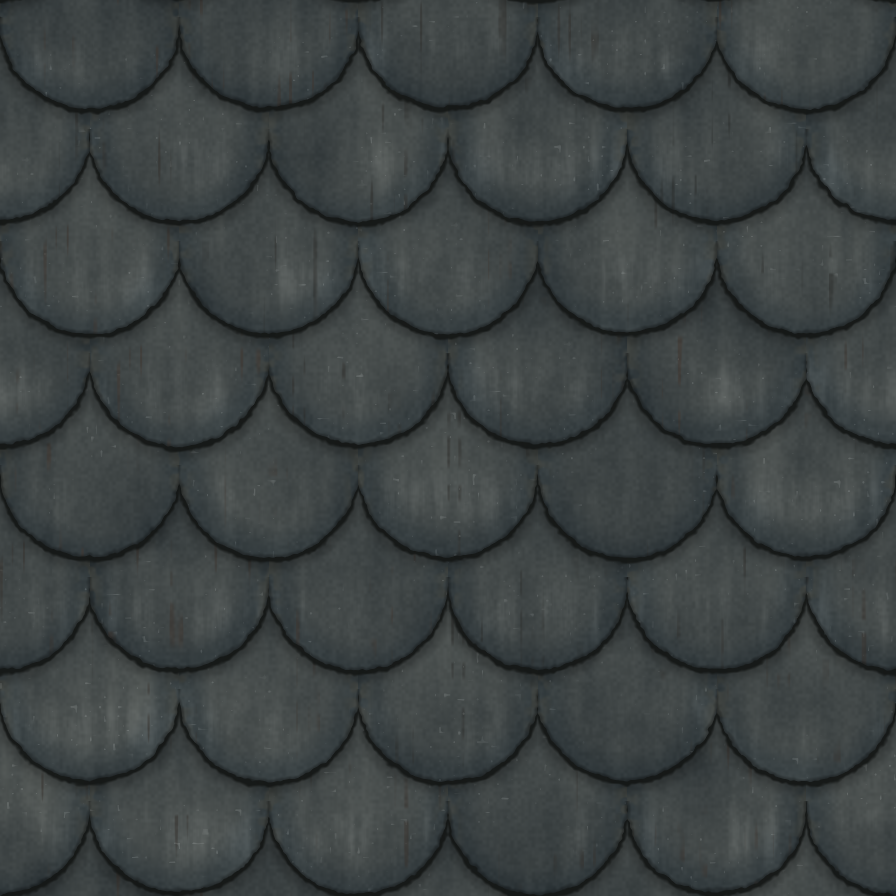
Give the GLSL for this texture, as a Shadertoy shader.

```glsl
const vec2 COUNT = vec2(5.0, 8.0);   // slates across, rows down
const float RADIUS = 0.1016;         // of the rounded slate end

float hash(vec2 p) {
    vec3 q = fract(p.xyx * 0.1031);
    q += dot(q, q.yzx + 33.33);
    return fract((q.x + q.y) * q.z);
}

// Value noise over the unit square, wrapping after a whole number of cells
float noise(vec2 uv, vec2 cells) {
    vec2 p = uv * cells, i = floor(p), f = fract(p);
    f = f * f * (3.0 - 2.0 * f);
    vec2 a = mod(i, cells), b = mod(i + 1.0, cells);
    return mix(mix(hash(a), hash(vec2(b.x, a.y)), f.x),
               mix(hash(vec2(a.x, b.y)), hash(b), f.x), f.y);
}

float fbm(vec2 uv, vec2 cells) {
    float sum = 0.0, weight = 0.5;
    for (int k = 0; k < 5; k++) {
        sum += weight * noise(uv, cells);
        cells *= 2.0;
        weight *= 0.5;
    }
    return sum;
}

// Distance to the scalloped lower edge, negative on the slate
float scallop(vec2 q) {
    return length(vec2(q.x, min(q.y, 0.0))) - RADIUS - 0.2 * max(q.y, 0.0);
}

// Weathered surface; q is measured from the centre of the rounded end
vec3 slateColor(vec2 uv, vec2 q, vec2 id, float d) {
    vec2 st = uv + vec2(hash(id + 3.7), hash(id + 41.3));
    float patches = fbm(st, vec2(12.0, 10.0));
    float streaks = fbm(st, vec2(72.0, 8.0));
    float grain = noise(st, vec2(256.0)) - 0.5;

    float tone = 0.5 + 1.5 * (patches - 0.48) + 0.7 * (streaks - 0.48)
               + 0.3 * (hash(id + 17.1) - 0.5);
    vec3 color = mix(vec3(0.215, 0.240, 0.245), vec3(0.300, 0.321, 0.316), tone);

    // Blue-grey, damp lower rim with pale bloom above it
    float rim = smoothstep(-0.040, 0.0, d + 0.03 * (patches - 0.5));
    color = mix(color, color * vec3(0.77, 0.82, 0.86), rim);
    float bloom = smoothstep(-0.085, -0.045, q.y) * (1.0 - smoothstep(-0.04, 0.01, q.y));
    color += 0.05 * bloom * smoothstep(0.5, 0.75, streaks * 0.5 + patches * 0.5);

    // Rough, brownish grime beside the joints
    float joint = 1.0 - smoothstep(0.0, 0.022, 0.1 - abs(q.x));
    color = mix(color, vec3(0.275, 0.280, 0.255),
                joint * smoothstep(0.3, 0.7, noise(st, vec2(110.0))) * 0.6);

    // Fine vertical cracks, a few of them rusty
    float crack = smoothstep(0.80, 0.97, noise(st, vec2(160.0, 9.0)))
                * smoothstep(0.35, 0.65, noise(st, vec2(40.0, 60.0)));
    color = mix(color, mix(vec3(0.16, 0.17, 0.165), vec3(0.26, 0.21, 0.18),
                           hash(id + 8.9)), 0.5 * crack);

    // Grain and pale specks
    color += 0.030 * grain;
    color += 0.09 * smoothstep(0.90, 1.0, noise(st + 0.37, vec2(190.0)))
                  * smoothstep(0.45, 0.6, patches);
    return color;
}

void mainImage(out vec4 fragColor, in vec2 fragCoord) {
    vec2 uv = fragCoord / iResolution.xy;
    float pixel = 1.0 / iResolution.y;
    float wobble = 0.0030 * (noise(uv, vec2(90.0)) - 0.5)
                 + 0.0020 * (noise(uv, vec2(220.0)) - 0.5);
    vec2 p = uv - vec2(0.0, 0.004);
    float baseRow = floor(p.y * COUNT.y);
    vec3 color = vec3(0.0);

    // Paint three rows, each overlapping the one below it
    for (int k = -1; k <= 1; k++) {
        float row = baseRow + float(k);
        float shift = 0.5 * mod(row, 2.0);
        float column = floor(p.x * COUNT.x + 0.5 - shift);
        vec2 id = mod(vec2(column, row), COUNT);
        vec2 center = vec2((column + shift) / COUNT.x, row / COUNT.y + RADIUS);
        vec2 q = p - center;
        q.y += 0.004 * (hash(id + 5.3) - 0.5) * (1.0 - smoothstep(0.03, 0.09, abs(q.x)));
        float d = scallop(q) + wobble;

        // Tight dark gap and a softer shadow falling downwards
        float shade = scallop(q + vec2(0.0, 0.003)) + wobble;
        color *= 1.0 - 0.25 * (1.0 - smoothstep(0.0, 0.020, shade));
        color = mix(color, vec3(0.075, 0.085, 0.080),
                    0.9 * (1.0 - smoothstep(0.0005, 0.0045, shade)));

        vec3 slate = slateColor(uv, q, id, d);
        slate *= 1.0 - 0.30 * smoothstep(-0.005, 0.0, d) * step(q.y, 0.0);
        color = mix(color, slate, clamp(0.5 - d / pixel, 0.0, 1.0));
    }
    fragColor = vec4(color, 1.0);
}
```
